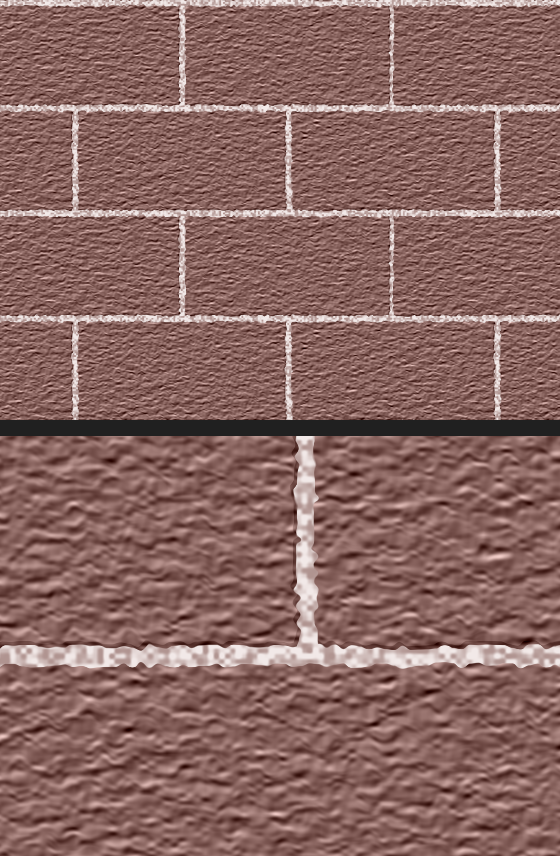
Top: the whole. Bottom: its middle third, enlarged.
Reproduce this texture procedurally as a Shadertoy shader.

```glsl
// Rough red-brown block wall in running bond with pale, grainy mortar joints.

// Layout, in canvas heights: one tile holds two courses of two blocks
const vec2 TILE_SIZE = vec2(1.0052, 0.5012);
const vec2 TILE_ORIGIN = vec2(0.0, 0.2413);
const float COURSE_HEIGHT = 0.5 * TILE_SIZE.y;
const float BED_WIDTH = 0.0150;
const vec2 EVEN_JOINTS = vec2(0.4340, 0.9323);
const vec2 ODD_JOINTS = vec2(0.1788, 0.6875);
const vec2 EVEN_WIDTHS = vec2(0.0140, 0.0085);
const vec2 ODD_WIDTHS = vec2(0.0135, 0.0140);
const float RAGGEDNESS = 0.0065;

// Surface grain, in noise cells per tile
const vec2 STREAK_CELLS = vec2(68.0, 84.0);
const vec2 FINE_CELLS = vec2(164.0, 142.0);
const vec2 WARP_CELLS = vec2(90.0, 50.0);
const vec2 EDGE_CELLS = vec2(150.0, 76.0);
const vec2 MORTAR_CELLS = vec2(230.0, 118.0);
const float WARP_AMOUNT = 0.010;

// Lighting comes from the upper left
const vec2 RELIEF_STEP = vec2(-0.0016, 0.0070);
const float RELIEF_STRENGTH = 0.60;
const vec2 SHADOW_STEP = vec2(0.0026, -0.0030);
const float SHADOW_STRENGTH = 0.14;

const vec3 BRICK_COLOR = vec3(0.525, 0.380, 0.360);
const vec3 MORTAR_DARK = vec3(0.690, 0.580, 0.565);
const vec3 MORTAR_LIGHT = vec3(0.950, 0.915, 0.910);

float hash(vec2 p) {
    return fract(sin(dot(p, vec2(127.1, 311.7))) * 43758.5453);
}

// Value noise that wraps after the given number of cells
float tileNoise(vec2 tile, vec2 cells) {
    vec2 p = tile * cells;
    vec2 i = floor(p);
    vec2 f = p - i;
    f = f * f * (3.0 - 2.0 * f);
    vec2 a = mod(i, cells);
    vec2 b = mod(i + 1.0, cells);
    return mix(mix(hash(a), hash(vec2(b.x, a.y)), f.x),
               mix(hash(vec2(a.x, b.y)), hash(b), f.x), f.y);
}

vec2 toTile(vec2 p) {
    return (p - TILE_ORIGIN) / TILE_SIZE;
}

// Height of the block face: wavy horizontal streaks plus fine grit
float faceHeight(vec2 tile) {
    tile.y += WARP_AMOUNT * (tileNoise(tile, WARP_CELLS) - 0.5);
    return 0.62 * tileNoise(tile, STREAK_CELLS)
         + 0.38 * tileNoise(tile, FINE_CELLS);
}

// Signed distance to the mortar, negative inside, with ragged edges
float jointDistance(vec2 p) {
    vec2 tile = toTile(p);
    float course = tile.y * 2.0;
    bool odd = mod(floor(course), 2.0) > 0.5;
    vec2 joints = odd ? ODD_JOINTS : EVEN_JOINTS;
    vec2 widths = odd ? ODD_WIDTHS : EVEN_WIDTHS;

    float fromBed = 0.5 - abs(fract(course) - 0.5);
    float bed = fromBed * COURSE_HEIGHT - 0.5 * BED_WIDTH;
    vec2 fromJoints = abs(fract((p.x - joints) / TILE_SIZE.x + 0.5) - 0.5);
    vec2 heads = fromJoints * TILE_SIZE.x - 0.5 * widths;

    float wear = RAGGEDNESS * (tileNoise(tile, EDGE_CELLS) - 0.5);
    return min(bed, min(heads.x, heads.y)) + wear;
}

float mortarCoverage(vec2 p, float softness) {
    return 1.0 - smoothstep(-softness, softness, jointDistance(p));
}

void mainImage(out vec4 fragColor, in vec2 fragCoord) {
    vec2 p = fragCoord / iResolution.y;
    vec2 tile = toTile(p);
    float softness = 0.75 / iResolution.y;

    // Block face: embossed relief and a shaded lower right edge
    float relief = faceHeight(tile) - faceHeight(tile + RELIEF_STEP);
    float shadow = mortarCoverage(p + SHADOW_STEP, softness);
    vec3 brick = BRICK_COLOR + RELIEF_STRENGTH * relief
               - SHADOW_STRENGTH * shadow;

    // Mortar: sandy speckle
    float speckle = tileNoise(tile, MORTAR_CELLS);
    vec3 mortar = mix(MORTAR_DARK, MORTAR_LIGHT, smoothstep(0.05, 0.85, speckle));

    vec3 color = mix(brick, mortar, mortarCoverage(p, softness));
    fragColor = vec4(clamp(color, 0.0, 1.0), 1.0);
}
```
